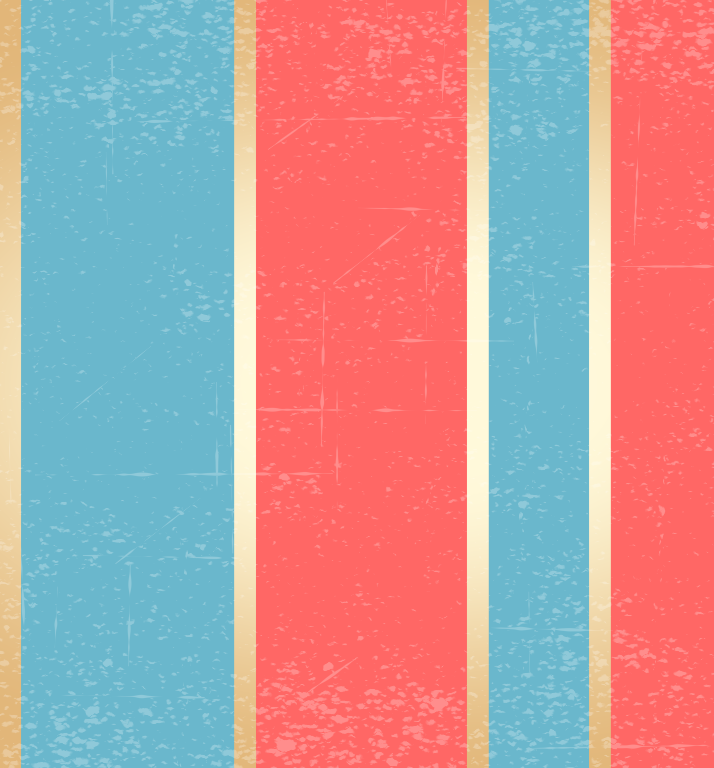
Give the GLSL for this pattern, as a Shadertoy shader.

```glsl
// Worn vertical stripes in blue and coral, parted by cream bands with tan ends.

const vec3 BLUE  = vec3(0.415, 0.718, 0.800);
const vec3 CORAL = vec3(1.00, 0.405, 0.398);
const vec3 CREAM = vec3(1.00, 0.975, 0.855);
const vec3 TAN   = vec3(0.885, 0.715, 0.475);
const float BAND_WIDTH = 0.0305;

float hash(vec2 p) {
    vec3 q = fract(p.xyx * vec3(0.1031, 0.1030, 0.0973));
    q += dot(q, q.yzx + 33.33);
    return fract((q.x + q.y) * q.z);
}

// Layered, rotated sines, roughly -1 to 1
float sines(vec2 p) {
    float sum = 0.0, amp = 0.5;
    for (int i = 0; i < 4; i++) {
        p = mat2(0.8, 0.6, -0.6, 0.8) * p * 1.6 + 1.3;
        sum += amp * sin(p.x + 1.5 * sin(p.y));
        amp *= 0.65;
    }
    return sum;
}

// Cellular chips: one per cell, growing as the wear amount rises
float chips(vec2 p, vec2 grid, float amount, float seed, float px) {
    vec2 q = p * grid, cell = floor(q);
    float cover = 0.0, soft = 0.7 * px * max(grid.x, grid.y);
    for (int y = -1; y <= 1; y++)
    for (int x = -1; x <= 1; x++) {
        vec2 c = cell + vec2(x, y);
        vec2 center = c + vec2(hash(c + seed), hash(c + seed + 17.3));
        float radius = min(0.8 * (amount - hash(c + seed + 41.7)), 0.6);
        float d = length(q - center) - radius;
        cover = max(cover, step(0.0, radius) * (1.0 - smoothstep(-soft, soft, d)));
    }
    return cover;
}

// Broken line from a start point along an angle
float scratch(vec2 p, vec2 start, float angle, float len, float width, float px) {
    vec2 dir = vec2(cos(angle), sin(angle)), r = p - start;
    float along = dot(r, dir);
    float d = length(r - dir * clamp(along, 0.0, len));
    float taper = smoothstep(0.0, 0.03, along) * smoothstep(len, len - 0.03, along);
    float w = width * (0.35 + 1.3 * sines(vec2(along * 38.0, start.y * 50.0))) * (0.4 + 0.6 * taper);
    return 1.0 - smoothstep(-0.7 * px, 0.7 * px, d - w);
}

// Level, upright and slanting scratches in turn
float scratches(vec2 p, float px) {
    float cover = 0.0;
    for (int i = 0; i < 33; i++) {
        float n = float(i), h = hash(vec2(n, 3.1)), k = hash(vec2(n, 8.7));
        vec2 start = vec2(h * 0.75, (n + k) / 33.0);
        float angle = (k - 0.5) * 0.05, len = 0.15 + 0.4 * k, width = 0.0015;
        if (i % 3 == 1) {
            start = vec2(fract(n * 0.618) * 0.93, h * 0.85);
            angle = 1.53 + 0.09 * k;
            len = 0.1 + 0.2 * h;
        } else if (i % 3 == 2) {
            angle = (i % 2 == 0) ? 0.5 + 0.2 * k : 1.45 + 0.4 * k;
            len = 0.06 + 0.1 * k;
            width = 0.0011;
        }
        cover = max(cover, scratch(p, start, angle, len, width, px));
    }
    return cover;
}

// Upright columns where the surface is rubbed
float columns(vec2 p) {
    float sum = 0.0;
    for (int i = 0; i < 5; i++) {
        float n = float(i);
        float x = 0.25 + 0.15 * n + 0.04 * (hash(vec2(n, 5.0)) - 0.5) + 0.008 * sin(p.y * 7.0 + n);
        float patchy = smoothstep(-0.1, 0.5, sines(vec2(n * 9.0, p.y * 9.0)));
        sum += patchy * exp(-pow((p.x - x) / 0.005, 2.0));
    }
    return sum;
}

float wear(vec2 p, float px) {
    float ends = smoothstep(0.18, 0.5, abs(p.y - 0.5));
    float patches = sines(p * vec2(8.0, 10.0) + 4.0);
    float rows = sines(vec2(p.x * 5.0, p.y * 45.0));
    float amount = 0.22 + 0.25 * ends + 0.17 * patches + 0.10 * rows;
    vec2 ragged = p + 0.0022 * vec2(sines(p * 130.0), sines(p.yx * 150.0 + 9.0));
    float cover = chips(ragged, vec2(42.0, 115.0), amount, 2.0, px);
    cover = max(cover, chips(ragged, vec2(85.0, 170.0), amount + 0.04, 31.0, px));
    cover = max(cover, chips(ragged, vec2(24.0, 34.0), amount * 0.55, 63.0, px));
    cover = max(cover, chips(ragged, vec2(170.0, 80.0), 0.6 * columns(p), 95.0, px));
    return max(cover, scratches(p, px));
}

// Four stripes, each opened by a cream band
vec3 stripes(vec2 uv, float px) {
    float starts[4] = float[4](-0.001, 0.328, 0.654, 0.825);
    float shade = smoothstep(0.2, 0.92, length((uv - vec2(0.58, 0.5)) * vec2(0.9, 1.7)));
    vec3 band = mix(CREAM, TAN, shade), color = band;
    for (int i = 0; i < 4; i++) {
        float x = uv.x - starts[i];
        color = mix(color, band, smoothstep(-px, px, x));
        color = mix(color, i % 2 == 0 ? BLUE : CORAL, smoothstep(-px, px, x - BAND_WIDTH));
    }
    return color;
}

void mainImage(out vec4 fragColor, in vec2 fragCoord) {
    vec2 uv = fragCoord / iResolution.xy;
    vec2 p = fragCoord / iResolution.y;
    vec3 color = stripes(uv, 0.6 / iResolution.x);
    color = mix(color, vec3(1.0), 0.25 * wear(p, 1.0 / iResolution.y));
    fragColor = vec4(color, 1.0);
}
```
